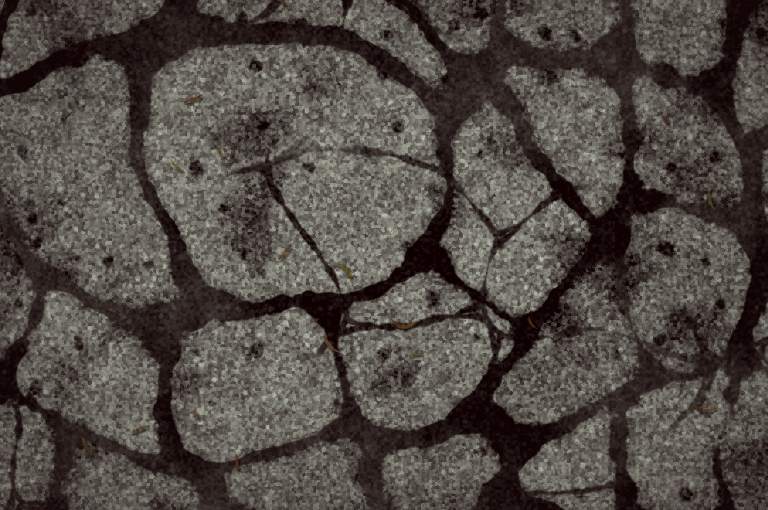
Reproduce this texture procedurally as a Shadertoy shader.

```glsl
// Weathered ground broken into rounded slabs by ragged, dirt-filled cracks.
// Cellular edge distances cut the slabs, finer cells make grit and pits, and
// one light value per point runs along a colour ramp; dry blades lie on top.

const vec3 SOIL = vec3(0.11, 0.06, 0.06);
const vec3 GRIT = vec3(0.61, 0.62, 0.57);
const vec3 STRAW = vec3(0.46, 0.39, 0.20);
const vec3 RUST = vec3(0.42, 0.22, 0.13);
const float SLABS_PER_HEIGHT = 3.9;
const int BLADES = 18;

vec2 hash2(vec2 p) {
    vec3 a = fract(p.xyx * vec3(0.1031, 0.1030, 0.0973));
    a += dot(a, a.yzx + 33.33);
    return fract((a.xx + a.yz) * a.zy);
}

float noise(vec2 p) {
    vec2 i = floor(p), f = fract(p);
    f = f * f * (3.0 - 2.0 * f);
    vec2 e = vec2(0.0, 1.0);
    return mix(mix(hash2(i).x, hash2(i + e.yx).x, f.x),
               mix(hash2(i + e.xy).x, hash2(i + e.yy).x, f.x), f.y);
}

float fbm(vec2 p) {
    float sum = 0.0, amp = 0.53;
    for (int i = 0; i < 4; i++) {
        sum += amp * noise(p);
        p = mat2(1.6, 1.2, -1.2, 1.6) * p + 7.3;
        amp *= 0.5;
    }
    return sum;
}

vec2 seed(vec2 cell) { return 0.2 + 0.6 * hash2(cell); }

// Nearest cell: x = distance to its seed, y = random value of the cell
vec2 cellular(vec2 p) {
    vec2 i = floor(p), best = vec2(9.0, 0.0);
    for (int y = -1; y <= 1; y++)
    for (int x = -1; x <= 1; x++) {
        vec2 c = i + vec2(x, y);
        float d = length(c + seed(c) - p);
        if (d < best.x) best = vec2(d, hash2(c + 51.7).y);
    }
    return best;
}

// Distance to the cell border with rounded corners, and a random cell value
vec2 slabField(vec2 p, float sharpness) {
    vec2 i = floor(p), home = i;
    float nearest = 9.0;
    for (int y = -1; y <= 1; y++)
    for (int x = -1; x <= 1; x++) {
        vec2 c = i + vec2(x, y);
        float d = length(c + seed(c) - p);
        if (d < nearest) { nearest = d; home = c; }
    }
    vec2 a = home + seed(home) - p;
    float sum = 0.0;
    for (int y = -2; y <= 2; y++)
    for (int x = -2; x <= 2; x++) {
        if (x == 0 && y == 0) continue;
        vec2 c = home + vec2(x, y);
        vec2 b = c + seed(c) - p;
        sum += exp(-sharpness * dot(0.5 * (a + b), normalize(b - a)));
    }
    return vec2(-log(sum) / sharpness, hash2(home + 19.1).x);
}

// Coverage of a bent, pointed blade lying along the x axis of its own frame
float blade(vec2 p, float angle, float size, float bend, float blur) {
    float c = cos(angle), s = sin(angle);
    vec2 q = mat2(c, -s, s, c) * p / size;
    float taper = max(1.0 - q.x * q.x, 0.0);
    float d = (abs(q.y + bend * (q.x * q.x - 0.4)) - 0.15 * taper) * size;
    return smoothstep(blur, -blur, d) * smoothstep(0.0, 0.2, taper);
}

void mainImage(out vec4 fragColor, in vec2 fragCoord) {
    vec2 p = fragCoord / iResolution.y;
    float aspect = iResolution.x / iResolution.y, pixel = 1.0 / iResolution.y;

    // Slow sine warp, then a lens that swells one slab
    vec2 w = p + 0.018 * sin(p.yx * vec2(9.0, 11.0) + vec2(1.0, 4.0))
               + 0.008 * sin(p.yx * vec2(27.0, 23.0) + p * 8.0);
    vec2 fromBig = w - vec2(0.36 * aspect, 0.66);
    vec2 oval = fromBig * vec2(0.85, 1.0);
    float lens = 1.0 - 0.68 * exp(-4.0 * dot(oval, oval));
    vec2 slab = slabField(fromBig * SLABS_PER_HEIGHT * lens + vec2(7.5, 3.5), 13.0);

    // Ragged main cracks of varying width, and faint hairlines
    float ragged = fbm(p * 26.0) - 0.5;
    float slow = noise(p * 4.5 + 3.0);
    float edge = slab.x / (SLABS_PER_HEIGHT * lens) + 0.036 * ragged;
    float width = 0.004 + 0.028 * slow;
    float stone = smoothstep(-0.003, 0.004, edge - width);
    float hairline = abs(slabField(w * 3.1 + 21.0, 30.0).x / 3.1 + 0.02 * ragged);
    float hairMask = smoothstep(0.5, 0.7, noise(p * 3.7 + 40.0));
    stone *= 1.0 - 0.8 * hairMask * smoothstep(0.009, 0.003, hairline);

    // Grit, pebbles, stains and pits on the slabs
    vec2 fine = cellular(p * 150.0), coarse = cellular(p * 72.0 + 9.0);
    float grit = 0.6 * fine.y + 0.4 * noise(p * 230.0) - 0.5;
    float pebble = smoothstep(0.8, 0.95, coarse.y) * smoothstep(0.5, 0.25, coarse.x);
    float stain = smoothstep(0.53, 0.76, fbm(p * 8.0 + 13.0));
    vec2 hole = cellular(p * 11.0 + 5.0);
    float pit = step(0.62, hole.y) * smoothstep(0.16, 0.06, hole.x + 0.3 * ragged);
    float top = 0.60 + 0.12 * (slab.y - 0.5) + 0.72 * grit + 0.26 * pebble
              + 0.3 * ragged - 0.36 * stain - 0.45 * pit;
    top -= 0.16 * smoothstep(0.022, 0.0, edge - width);

    // Loose soil in the cracks, brown in places and near black in others
    float soil = mix(-0.09, 0.16, smoothstep(0.3, 0.8, noise(p * 5.0 + 60.0)))
               + 0.26 * grit + 0.25 * ragged + 0.12 * pebble;

    // Dimmer towards the borders
    vec2 v = fragCoord / iResolution.xy - 0.5;
    float vignette = 1.08 - 0.75 * dot(v, v);
    float light = clamp(mix(soil, top, stone), -0.1, 1.2);
    vec3 color = mix(SOIL, GRIT, light * vignette);

    // Scattered dry blades with a soft shadow
    for (int i = 0; i < BLADES; i++) {
        vec2 h = hash2(vec2(i, 3.7)), k = hash2(vec2(i, 18.2));
        vec2 q = p - vec2(h.x * aspect, h.y);
        float size = 0.014 + 0.016 * k.x, angle = 6.28 * k.y, bend = k.x - 0.4;
        color *= 1.0 - 0.5 * blade(q + vec2(-0.003, 0.005), angle, size, bend, 0.004);
        vec3 dry = mix(STRAW, RUST, hash2(k * 91.0).x) * (0.8 + 0.5 * grit);
        color = mix(color, dry * vignette, 0.85 * blade(q, angle, size, bend, pixel));
    }
    fragColor = vec4(max(color, 0.0), 1.0);
}
```
